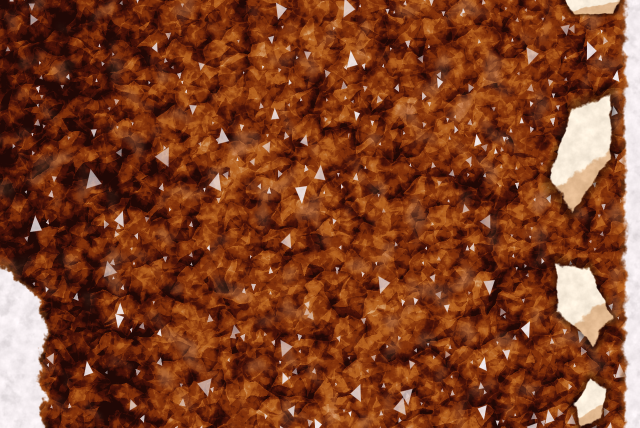
This texture is drawn by a Shadertoy shader. Its source:

```glsl
// A bed of amber quartz crystals with bright glints, cream chips and pale margins.
#define CRYSTAL_SCALE 19.0   // large crystals per canvas height
#define DRUSE_SCALE 43.0     // small crystals per canvas height
#define GLINT_SCALE 15.0     // large glint cells per canvas height
#define GLINT_CHANCE 0.32
#define BASE_TONE 0.44
#define FACET_CONTRAST 0.36
#define GRAIN_CONTRAST 0.42
#define LIGHT_DIR vec2(-0.5, 0.86)

const float TAU = 6.28319;
const vec3 SHADOW = vec3(0.13, 0.03, 0.02);
const vec3 GARNET = vec3(0.29, 0.07, 0.03);
const vec3 RUST   = vec3(0.51, 0.19, 0.04);
const vec3 AMBER  = vec3(0.71, 0.38, 0.12);
const vec3 PEACH  = vec3(0.85, 0.65, 0.46);
const vec3 SMOKE  = vec3(0.56, 0.34, 0.23);
const vec3 CREAM  = vec3(0.98, 0.93, 0.86);
const vec3 SNOW   = vec3(0.96, 0.93, 0.94);

// Chips: centre and half size; lean is the sideways shear of each
const vec4 CHIPS[4] = vec4[4](
    vec4(1.362, 0.648, 0.068, 0.138), vec4(1.358, 0.297, 0.062, 0.096),
    vec4(1.380, 0.058, 0.036, 0.056), vec4(1.385, 0.998, 0.072, 0.036));
const vec4 LEAN = vec4(0.26, -0.30, 0.20, 0.0);

vec2 hash2(vec2 p) {
    vec3 q = fract(p.xyx * vec3(0.1031, 0.1030, 0.0973));
    q += dot(q, q.yzx + 33.33);
    return fract((q.xx + q.yz) * q.zy);
}

float corner(vec2 id, vec2 offset) {
    float a = TAU * hash2(id).x;
    return dot(vec2(cos(a), sin(a)), offset);
}

float gradientNoise(vec2 p) {
    vec2 i = floor(p), f = p - i, e = vec2(1, 0);
    vec2 u = f * f * f * (f * (f * 6.0 - 15.0) + 10.0);
    return mix(mix(corner(i, f), corner(i + e, f - e), u.x),
               mix(corner(i + e.yx, f - e.yx), corner(i + 1.0, f - 1.0), u.x), u.y);
}

float fbm(vec2 p) {
    float sum = 0.0, gain = 1.0;
    for (int i = 0; i < 4; i++) {
        sum += gain * gradientNoise(p);
        p = mat2(1.6, 1.2, -1.2, 1.6) * p + 7.3;
        gain *= 0.6;
    }
    return sum;
}

// Distance to a regular polygon's centre along its nearest side, and the side index
vec2 polygon(vec2 d, float sides, float turn) {
    float wedge = TAU / sides, a = atan(d.y, d.x) - turn;
    float side = floor(a / wedge + 0.5);
    return vec2(length(d) * cos(a - side * wedge), mod(side + sides * 4.0, sides));
}

// Overlapping pyramids: face tone, face light, height, gap to the next crystal
vec4 crystals(vec2 p) {
    vec2 cell = floor(p);
    float top = -9.0, next = -9.0, tone = 0.0, light = 0.0;
    for (int j = -1; j <= 1; j++)
    for (int i = -1; i <= 1; i++) {
        vec2 id = cell + vec2(i, j), shape = hash2(id + 71.3);
        float sides = 4.0 + floor(shape.y * 2.99), turn = TAU * shape.x;
        vec2 face = polygon(p - id - hash2(id), sides, turn);
        float h = 0.35 * shape.y - face.x;
        if (h > top) {
            next = top;
            top = h;
            tone = 0.65 * hash2(id + 13.7 * face.y + 5.1).x + 0.35 * shape.x;
            float a = turn + face.y * TAU / sides;
            light = dot(vec2(cos(a), sin(a)), LIGHT_DIR);
        } else next = max(next, h);
    }
    return vec4(tone, light, top, top - next);
}

// Scattered mirror triangles: coverage
float glints(vec2 p, float chance, float smallest, float largest) {
    vec2 base = floor(p - 0.5);
    float cover = 0.0;
    for (int k = 0; k < 4; k++) {
        vec2 id = base + vec2(k & 1, k >> 1), pick = hash2(id + 37.0), form = hash2(id + 91.0);
        vec2 d = (p - id - hash2(id + 3.0)) * vec2(1.0 + 0.5 * form.x, 0.85);
        float size = mix(smallest, largest, form.y * form.y);
        float inside = 1.0 - smoothstep(-0.015, 0.015, polygon(d, 3.0, TAU * pick.y).x - size);
        cover = max(cover, inside * step(pick.x, chance) * mix(0.55, 1.0, form.x));
    }
    return cover;
}

vec3 toneColor(float t) {
    vec3 c = mix(SHADOW, GARNET, smoothstep(0.0, 0.22, t));
    c = mix(c, RUST, smoothstep(0.2, 0.43, t));
    c = mix(c, AMBER, smoothstep(0.43, 0.69, t));
    return mix(c, PEACH, smoothstep(0.69, 1.0, t));
}

vec3 scene(vec2 p) {
    vec2 warp = vec2(gradientNoise(p * 30.0), gradientNoise(p * 30.0 + 50.0));
    float grain = fbm(p * 34.0), patches = fbm(p * 6.0 + 20.0), rough = fbm(p * 24.0 + 9.0);
    vec4 big = crystals((p + 0.010 * warp) * CRYSTAL_SCALE);
    vec4 fine = crystals((p + 0.006 * warp) * DRUSE_SCALE + 40.0);

    // Crystal tones, darker to the left and in the pits
    float tone = BASE_TONE + FACET_CONTRAST * (big.x - 0.5) + 0.09 * big.y;
    tone += 0.24 * (fine.x - 0.5) + 0.05 * fine.y + GRAIN_CONTRAST * grain * 0.6;
    tone += 0.10 * (1.0 - smoothstep(0.0, 0.09, big.w)) + 0.12 * patches;
    tone -= 0.28 * smoothstep(0.15, 0.55, -big.z);
    tone -= 0.20 * (1.0 - smoothstep(0.08, 0.48, p.x + 0.15 * patches));
    tone += 0.07 * exp(-6.0 * (p.x - 0.75) * (p.x - 0.75));
    vec3 color = toneColor(tone);
    float smoke = smoothstep(0.1, 0.6, gradientNoise(p * 17.0 + 80.0) + 0.35 * patches);
    color = mix(color, SMOKE * (0.5 + tone), 0.6 * smoke);

    // Glints, denser to the right
    float chance = GLINT_CHANCE * (0.45 + 0.55 * p.x);
    float shine = glints(p * GLINT_SCALE, chance, 0.05, 0.18);
    shine = max(shine, 0.85 * glints(p * 38.0 + 17.0, chance * 0.5, 0.08, 0.2));
    color = mix(color, SNOW - 0.1 * abs(grain), shine);

    // Cream chips with a tan lower face and a soft shadow
    for (int i = 0; i < 4; i++) {
        vec2 d = p - CHIPS[i].xy;
        d.x -= LEAN[i] * d.y;
        vec2 q = d / CHIPS[i].zw;
        float edge = (polygon(q, 5.0, 0.5 + float(i)).x - 0.84) * CHIPS[i].z + 0.006 * rough;
        color *= 1.0 - 0.4 * (1.0 - smoothstep(0.0, 0.02, edge));
        float under = smoothstep(0.28, 0.36, 0.35 * q.x - 0.85 * q.y + 0.12 * rough);
        vec3 stone = mix(CREAM, PEACH, 0.75 * under) + 0.07 * grain;
        color = mix(color, stone, 1.0 - smoothstep(-0.002, 0.002, edge));
    }

    // Pale margins with an orange rim
    float left = max(p.x - 0.10, p.y - 0.38 + 0.8 * p.x) + 0.022 * rough;
    float right = 1.458 - p.x + 0.012 * rough;
    float margin = min(left, right);
    color = mix(color, AMBER * (0.75 + 0.5 * tone), 0.6 * (1.0 - smoothstep(0.0, 0.018, margin)));
    vec3 snow = SNOW + 0.06 * grain - 0.06 * smoothstep(0.0, 0.6, rough);
    return mix(color, snow, 1.0 - smoothstep(-0.008, 0.003, margin));
}

void mainImage(out vec4 fragColor, in vec2 fragCoord) {
    vec3 sum = vec3(0);
    for (int k = 0; k < 4; k++) {
        vec2 offset = vec2(k & 1, k >> 1) * 0.5 - 0.25;
        sum += scene((fragCoord + offset) / iResolution.y);
    }
    fragColor = vec4(clamp(sum * 0.25, 0.0, 1.0), 1.0);
}
```
